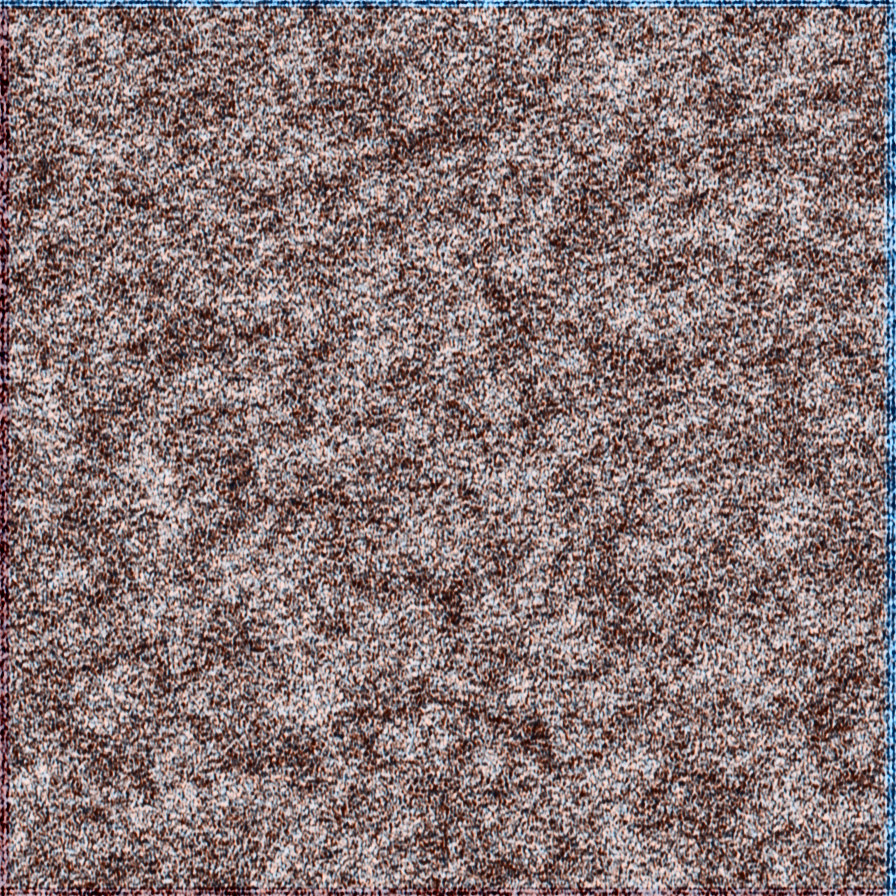
A WebGL 2 fragment shader for this texture:

```glsl
#version 300 es
precision highp float;
// Fine woven-looking grain in rust, grey and pale blue over soft mottled clouds.
// Each colour channel samples the same gradient noise at a slightly shifted
// place, which gives warm and cool fringes; thin ripples run along the borders.

uniform vec2 u_resolution;
out vec4 fragColor;

const float TAU = 6.2831853;
const vec3 MEAN_COLOR = vec3(0.537, 0.461, 0.457);
const vec3 COOL_EDGE = vec3(-0.20, 0.04, 0.20);
const vec3 DARK_EDGE = vec3(-0.12, -0.20, -0.15);
const vec3 WARM_TINT = vec3(0.13, -0.04, -0.13);

// Integer hash of a lattice cell, returned in 0..1
float hash(ivec2 cell, uint seed) {
    uvec2 q = uvec2(cell) * uvec2(1597u, 3571u);
    uint h = q.x ^ (q.y * 2417u) ^ (seed * 9181u);
    h = (h ^ (h >> 15)) * 73856093u;
    h = (h ^ (h >> 13)) * 19349663u;
    h ^= h >> 16;
    return float(h & 65535u) / 65536.0;
}

float cornerSlope(ivec2 cell, vec2 offset, uint seed) {
    float angle = TAU * hash(cell, seed);
    return dot(vec2(cos(angle), sin(angle)), offset);
}

float gradientNoise(vec2 p, uint seed) {
    ivec2 cell = ivec2(floor(p));
    vec2 f = fract(p);
    vec2 w = f * f * f * (f * (f * 6.0 - 15.0) + 10.0);
    float a = cornerSlope(cell, f, seed);
    float b = cornerSlope(cell + ivec2(1, 0), f - vec2(1, 0), seed);
    float c = cornerSlope(cell + ivec2(0, 1), f - vec2(0, 1), seed);
    float d = cornerSlope(cell + ivec2(1, 1), f - vec2(1, 1), seed);
    return mix(mix(a, b, w.x), mix(c, d, w.x), w.y);
}

vec2 rotate(vec2 p, float angle) {
    float c = cos(angle), s = sin(angle);
    return vec2(c * p.x - s * p.y, s * p.x + c * p.y);
}

// Upright, slightly leaning grains from two crossed layers
float grain(vec2 p) {
    float coarse = gradientNoise(rotate(p, 0.22) * vec2(265.0, 165.0), 1u);
    float fine = gradientNoise(rotate(p, -0.15) * vec2(340.0, 225.0), 2u);
    return coarse + 0.85 * fine;
}

// Broad mottling over four scales, a little wider than tall
float clouds(vec2 p) {
    vec2 q = rotate(p, -0.35) * vec2(0.85, 1.15);
    float sum = 0.0, amplitude = 0.5, frequency = 13.0;
    for (uint i = 0u; i < 4u; i++) {
        sum += amplitude * gradientNoise(q * frequency, 5u + i);
        frequency *= 2.1;
        amplitude *= 1.15;
    }
    return sum;
}

// Fading band along one border
float band(float dist, float width) {
    return 1.0 - smoothstep(0.4 * width, width, dist);
}

// Fine parallel lines that die away from the border
float ripple(float dist, float width) {
    return cos(TAU * dist / 0.0058) * band(dist, width);
}

void main() {
    float unit = min(u_resolution.x, u_resolution.y);
    vec2 p = gl_FragCoord.xy / unit;
    vec2 far = u_resolution / unit - p;

    // Shared grain, displaced per channel
    vec2 shift = vec2(0.00027, 0.00016);
    vec3 tone = 1.75 * vec3(grain(p + shift),
                            grain(p - 0.4 * shift),
                            grain(p - shift));

    // Light clouds turn cool, dark ones warm
    float cloud = clouds(p);
    tone += cloud * vec3(1.10, 1.28, 1.34);

    // Border ripples
    tone += 0.7 * (ripple(far.x, 0.018) + ripple(far.y, 0.014));
    tone += 0.4 * (ripple(p.x, 0.016) + ripple(p.y, 0.014));

    vec3 color = MEAN_COLOR + 0.44 * tanh(tone);
    color += WARM_TINT * gradientNoise(p * 110.0, 11u);

    // Blue along top and right, dark along left and bottom
    float cool = max(band(far.x, 0.016), band(far.y, 0.011));
    float dark = max(band(p.x, 0.014), 0.7 * band(p.y, 0.012));
    color += COOL_EDGE * cool + DARK_EDGE * dark * (1.0 - cool);

    fragColor = vec4(clamp(color, 0.0, 1.0), 1.0);
}
```
